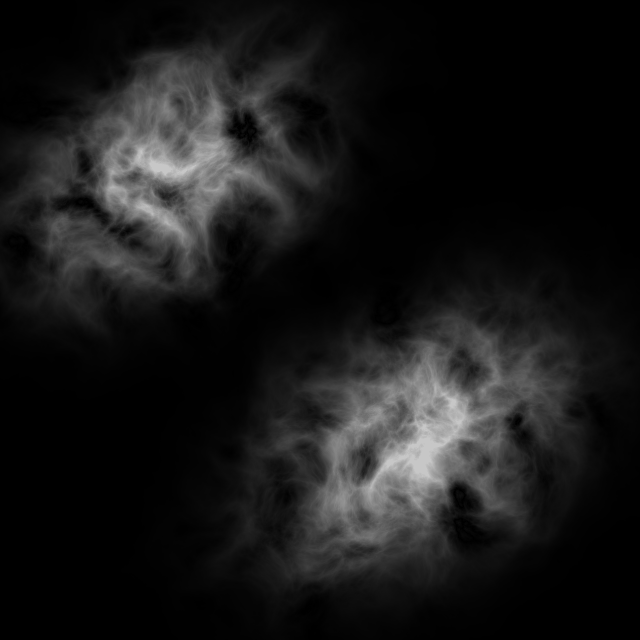
Write a three.js fragment shader that draws this background.

```glsl
// Two slanted smoke clouds glowing grey on black, upper left and lower right.
// Each is a tilted elliptical falloff filled with warped ridged noise, whose
// folded density leaves bright filaments and dark, ring-edged pockets.

varying vec2 vUv;

// Sine-free hash giving a gradient vector in -1..1
vec2 hashGradient(vec2 cell) {
  vec3 h = fract(cell.xyx * vec3(0.1031, 0.1030, 0.0973));
  h += dot(h, h.yzx + 33.33);
  return fract((h.xx + h.yz) * h.zy) * 2.0 - 1.0;
}

float gradientNoise(vec2 p) {
  vec2 i = floor(p);
  vec2 f = p - i;
  vec2 u = f * f * f * (f * (f * 6.0 - 15.0) + 10.0);
  float a = dot(hashGradient(i), f);
  float b = dot(hashGradient(i + vec2(1.0, 0.0)), f - vec2(1.0, 0.0));
  float c = dot(hashGradient(i + vec2(0.0, 1.0)), f - vec2(0.0, 1.0));
  float d = dot(hashGradient(i + 1.0), f - 1.0);
  return mix(mix(a, b, u.x), mix(c, d, u.x), u.y);
}

// Sum of folded octaves: low along filaments, high inside pockets
float turbulence(vec2 p) {
  float sum = 0.0;
  float amplitude = 1.0;
  for (int i = 0; i < 6; i++) {
    sum += amplitude * abs(gradientNoise(p));
    p = mat2(1.6, 1.2, -1.2, 1.6) * p + 17.3;
    amplitude *= 0.52;
  }
  return sum;
}

// Soft ellipse with its long axis turned by angle
float cloudFalloff(vec2 p, vec2 center, vec2 radii, float angle) {
  vec2 d = p - center;
  float c = cos(angle);
  float s = sin(angle);
  float r = length(vec2(c * d.x + s * d.y, c * d.y - s * d.x) / radii);
  return exp(-1.5 * pow(r, 2.5));
}

float softSpot(vec2 p, vec2 center, float radius) {
  vec2 d = (p - center) / radius;
  return exp(-dot(d, d));
}

void main() {
  // Bend space so outlines and filaments wander
  vec2 warp = vec2(gradientNoise(vUv * 7.0 + 3.7), gradientNoise(vUv * 7.0 + 41.2));
  vec2 fine = vec2(gradientNoise(vUv * 22.0 + 8.1), gradientNoise(vUv * 22.0 + 63.5));
  vec2 p = vUv + 0.045 * warp + 0.012 * fine;

  float falloff = cloudFalloff(p, vec2(0.265, 0.73), vec2(0.265, 0.175), 0.56)
                + cloudFalloff(p, vec2(0.65, 0.305), vec2(0.285, 0.18), 0.58);

  // Main hollows and bright knots steer the noise
  float hollows = softSpot(p, vec2(0.117, 0.688), 0.032)
                + softSpot(p, vec2(0.378, 0.798), 0.035)
                + softSpot(p, vec2(0.436, 0.220), 0.042)
                + softSpot(p, vec2(0.807, 0.312), 0.032);
  float knots = softSpot(p, vec2(0.245, 0.765), 0.040)
              + softSpot(p, vec2(0.240, 0.690), 0.050)
              + softSpot(p, vec2(0.715, 0.380), 0.035)
              + softSpot(p, vec2(0.655, 0.275), 0.055);

  float smoke = turbulence(p * 9.0 + 5.0) + 0.35 * hollows - 0.15 * knots;
  float density = abs(1.0 - 1.5 * smoke);

  float light = 0.82 * falloff * density;
  gl_FragColor = vec4(vec3(min(light, 0.78)), 1.0);
}
```
